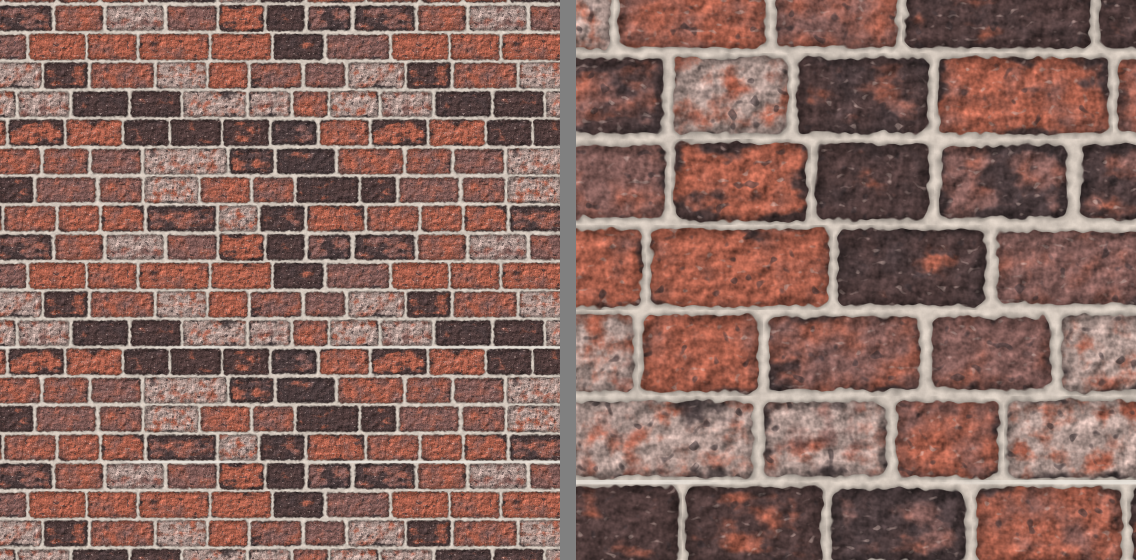
Left: the whole. Right: its middle third, enlarged.
Give the GLSL for this texture, as a Shadertoy shader.

```glsl
// Weathered running-bond brick wall: an eight-course block of uneven bricks, repeated across and down.

// Layout, in canvas units
const vec2  BLOCK     = vec2(0.648, 0.4089);  // size of the repeating block
const float COURSES   = 8.0;                  // brick rows per block
const float TOP_EDGE  = 0.007;                // sliver of a course above the first full one
const float JITTER    = 0.46;                 // unevenness of brick lengths
const float START[8]  = float[8](0.11, 0.03, 0.09, 0.045, 0.01, 0.06, 0.08, 0.11);

// Brick shape, in course heights
const float GAP       = 0.066;                // half width of a joint
const float CORNER    = 0.09;
const float ROUGHNESS = 0.042;                // wobble of brick edges
const float RELIEF    = 0.62;
const vec2  TO_LIGHT  = vec2(-0.04, 0.05);

// Wear
const float PALE_SHARE = 0.17;                // portion of lime-washed bricks
const vec2  SEAM_ROWS  = vec2(12.0, 16.0);    // courses topped by a chalky line

const vec3 RED    = vec3(0.65, 0.37, 0.295);
const vec3 BROWN  = vec3(0.49, 0.355, 0.335);
const vec3 SOOT   = vec3(0.255, 0.215, 0.22);
const vec3 PALE   = vec3(0.68, 0.59, 0.56);
const vec3 MORTAR = vec3(0.84, 0.79, 0.745);
const vec3 CHALK  = vec3(0.92, 0.90, 0.87);

vec2 hash2(vec2 p) {
    p = vec2(dot(p, vec2(127.1, 311.7)), dot(p, vec2(269.5, 183.3)));
    return fract(sin(p) * 43758.55);
}

// Gradient noise, roughly -0.7 to 0.7
float noise(vec2 p) {
    vec2 i = floor(p), f = p - i;
    vec2 u = f * f * f * (f * (f * 6.0 - 15.0) + 10.0);
    vec2 e = vec2(0.0, 1.0);
    float a = dot(hash2(i) * 2.0 - 1.0, f);
    float b = dot(hash2(i + e.yx) * 2.0 - 1.0, f - e.yx);
    float c = dot(hash2(i + e.xy) * 2.0 - 1.0, f - e.xy);
    float d = dot(hash2(i + e.yy) * 2.0 - 1.0, f - e.yy);
    return mix(mix(a, b, u.x), mix(c, d, u.x), u.y);
}

float fbm(vec2 p) {
    float sum = 0.0, amp = 1.0;
    for (int i = 0; i < 4; i++) {
        sum += amp * noise(p);
        p = p * 2.03 + 17.3;
        amp *= 0.5;
    }
    return sum;
}

float roundBox(vec2 p, vec2 halfSize, float r) {
    vec2 q = abs(p) - halfSize + r;
    return length(max(q, 0.0)) + min(max(q.x, q.y), 0.0) - r;
}

// Left joint of brick k, in mean brick lengths
float joint(float k, float row, float count) {
    return k + JITTER * hash2(vec2(mod(k, count), row) + 3.7).x;
}

// Surface colour of one brick; d is the signed distance to its edge
vec3 brickColor(vec2 p, vec2 seed, vec2 trait, float d) {
    vec2 q = p + seed;
    float pale = step(1.0 - PALE_SHARE, trait.x);
    float rim = smoothstep(-0.16, 0.02, d);

    // Fired clay, lime wash, then soot that gathers along the rim
    vec3 col = mix(RED, BROWN, smoothstep(-0.4, 0.6, fbm(q * 2.1) + trait.y - 0.45));
    col = mix(col, PALE, pale * smoothstep(-0.55, 0.15, fbm(q * 3.0 + 9.0)));
    float sootiness = mix(mix(-0.62, 0.36, smoothstep(0.15, 0.9, trait.x / (1.0 - PALE_SHARE))), -0.5, pale);
    float soot = smoothstep(-0.16, 0.22, fbm(q * vec2(1.5, 2.2) + 31.0) + sootiness + 0.34 * rim);
    col = mix(col, SOOT, 0.86 * soot);

    // Pits and pale specks
    col = mix(col, SOOT, 0.6 * smoothstep(0.22, 0.42, noise(q * 8.0 + 5.0)));
    col = mix(col, PALE, 0.55 * smoothstep(0.2, 0.5, noise(q * vec2(10.0, 14.0) + 50.0)));

    // Side-lit relief and grain
    float slope = fbm(q * 4.5) - fbm((q + TO_LIGHT) * 4.5);
    col *= 1.0 + RELIEF * slope + 0.3 * noise(q * 21.0);
    return col * (1.0 - 0.28 * rim);
}

void mainImage(out vec4 fragColor, in vec2 fragCoord) {
    vec2 uv = fragCoord / iResolution.y;
    float courseHeight = BLOCK.y / COURSES;
    float pixel = 1.0 / (iResolution.y * courseHeight);

    // Course, counted downwards, and its number of bricks per block
    float v = (1.0 - TOP_EDGE - uv.y) / courseHeight;
    float row = mod(floor(v), COURSES);
    float count = mod(row, 4.0) == 1.0 ? 6.0 : 7.0;

    // Brick within the course
    float u = (uv.x / BLOCK.x - START[int(row)]) * count;
    float k = floor(u);
    if (u < joint(k, row, count)) k -= 1.0;
    float left = joint(k, row, count), right = joint(k + 1.0, row, count);
    float unitLength = BLOCK.x / (count * courseHeight);
    vec2 p = vec2((u - left) * unitLength, 1.0 - fract(v));
    vec2 size = vec2((right - left) * unitLength, 1.0);
    vec2 id = vec2(mod(k, count), row);
    vec2 trait = hash2(id + 11.3), seed = 40.0 * hash2(id + 71.9);

    // Ragged outline
    float inset = GAP * mix(0.75, 1.3, trait.y);
    float d = roundBox(p - 0.5 * size, 0.5 * size - inset, CORNER);
    d += ROUGHNESS * (noise((p + seed) * 3.5) + 1.3 * noise((p + seed) * 9.0));

    // Mortar, shaded beside the bricks, with chalky seams
    vec2 wall = uv / courseHeight;
    vec3 col = MORTAR * (1.0 + 0.16 * fbm(wall * 6.0));
    col *= mix(0.68, 1.0, smoothstep(-0.02, 0.07, d));
    col = mix(col, brickColor(p, seed, trait, d), smoothstep(pixel, -pixel, d));
    float seam = min(abs(v - SEAM_ROWS.x), abs(v - SEAM_ROWS.y));
    float worn = smoothstep(-0.2, 0.2, noise(wall * vec2(0.35, 0.1)) + 0.1);
    col = mix(col, CHALK, 0.8 * worn * smoothstep(0.02 + pixel, 0.02, seam));

    fragColor = vec4(clamp(col, 0.0, 1.0), 1.0);
}
```
